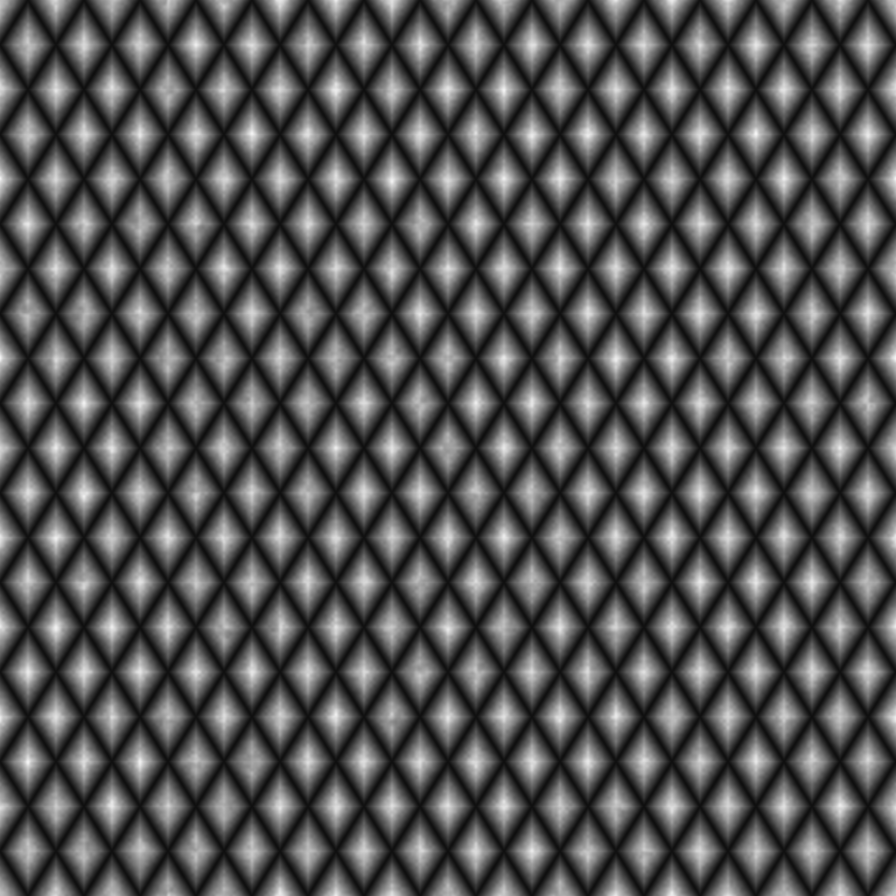
Give the GLSL for this texture map, as a WebGL 2 fragment shader.

```glsl
#version 300 es
precision highp float;
// Grey height map of raised diamond studs on a staggered lattice.
// Each stud is a pyramid from the L1 distance to its centre; wrapping noise
// adds grain and dull, worn tips. Everything tiles on the unit square.

#define REPEATS vec2(16.0, 10.0)  // lattice cells across and up, two studs each
#define GROOVE_TONE 0.022         // tone of an ideal sharp groove
#define TIP_GAIN 0.91             // tone gained from groove to tip
#define GROOVE_ROUND 0.045        // rounding of the groove floor
#define TIP_ROUND 0.05            // rounding of the tip
#define GRAIN 0.13                // fine mottling, relative to tone
#define WEAR 0.30                 // darkening of worn tips
#define WEAR_RADIUS 0.0095        // size of a worn spot, in canvas units

uniform vec2 u_resolution;
out vec4 fragColor;

float hash(vec2 p) {
    return fract(sin(dot(p, vec2(127.1, 311.7))) * 43758.5453);
}

// Value noise that wraps after a whole number of cells
float wrapNoise(vec2 uv, float cells) {
    vec2 p = uv * cells;
    vec2 i = floor(p);
    vec2 f = fract(p);
    f = f * f * (3.0 - 2.0 * f);
    vec2 lo = mod(i, cells);
    vec2 hi = mod(i + 1.0, cells);
    return mix(mix(hash(lo), hash(vec2(hi.x, lo.y)), f.x),
               mix(hash(vec2(lo.x, hi.y)), hash(hi), f.x), f.y);
}

// Centred octaves of wrapping noise
float mottling(vec2 uv) {
    float sum = 0.0;
    float weight = 0.3;
    for (float cells = 64.0; cells < 300.0; cells *= 2.0) {
        sum += weight * (wrapNoise(uv, cells) - 0.5);
        weight += 0.05;
    }
    return sum;
}

// Offset from the nearest stud centre (xy, in cells) and the stud's id (zw)
vec4 nearestStud(vec2 uv) {
    vec2 grid = uv * REPEATS;
    vec2 inner = fract(grid) - 0.5;
    vec2 corner = fract(grid + 0.5) - 0.5;
    vec2 innerId = floor(grid) + 0.5;
    vec2 cornerId = mod(floor(grid + 0.5), REPEATS);
    bool useInner = dot(abs(inner), vec2(1.0)) < dot(abs(corner), vec2(1.0));
    return useInner ? vec4(inner, innerId) : vec4(corner, cornerId);
}

// Strength of the worn spot near a stud's tip
float wornTip(vec2 uv, vec4 stud) {
    float chance = hash(stud.zw + 3.7);
    float region = wrapNoise(stud.zw / REPEATS + 0.15, 4.0);
    float strength = smoothstep(0.55, 1.3, chance + 0.6 * region);
    vec2 shift = vec2(hash(stud.zw + 11.3), hash(stud.zw + 23.9)) - 0.5;
    vec2 offset = stud.xy / REPEATS - 0.006 * shift;
    float spot = exp(-dot(offset, offset) / (WEAR_RADIUS * WEAR_RADIUS));
    float patches = smoothstep(0.2, 0.8, wrapNoise(uv, 110.0));
    return strength * spot * (0.3 + 0.7 * patches);
}

void main() {
    vec2 uv = gl_FragCoord.xy / u_resolution;
    vec4 stud = nearestStud(uv);

    // Pyramid height: 0 in the groove, 1 at the tip, both softened
    float slope = 2.0 * dot(abs(stud.xy), vec2(1.0));
    float height = 1.0 - sqrt(slope * slope + TIP_ROUND * TIP_ROUND);
    height = sqrt(height * height + GROOVE_ROUND * GROOVE_ROUND);

    // Tone with wear and grain
    float tone = GROOVE_TONE + TIP_GAIN * height;
    tone *= 1.0 - WEAR * wornTip(uv, stud);
    tone *= 1.0 + 2.0 * GRAIN * mottling(uv);
    fragColor = vec4(vec3(clamp(tone, 0.0, 1.0)), 1.0);
}
```
